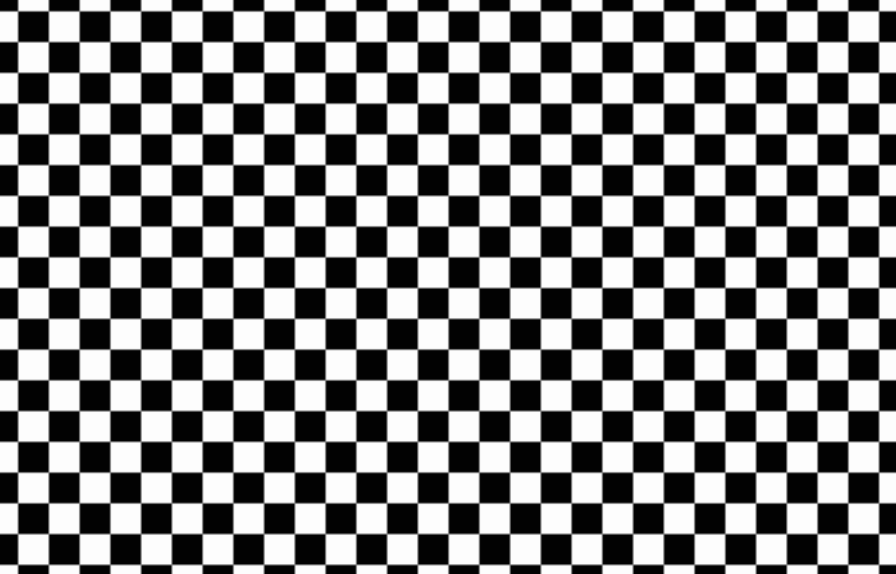
Give the GLSL for this pattern, as a Shadertoy shader.

```glsl
// Black and white checkerboard with slightly soft edges, cropped at the borders.

// Signed distance to the nearest cell border, positive in every other cell
vec2 stripeDistance(vec2 p) {
    return 0.5 - abs(mod(p + 0.5, 2.0) - 1.0);
}

void mainImage(out vec4 fragColor, in vec2 fragCoord) {
    // Cell units, measured from the top left
    float cellsAcross = 29.14;
    float pixel = cellsAcross / iResolution.x;
    vec2 fromTop = vec2(fragCoord.x, iResolution.y - fragCoord.y);
    vec2 p = fromTop * pixel - vec2(0.59, 0.37);

    // Soft stripes on each axis; their product alternates the cells
    float halfEdge = max(0.04, 0.5 * pixel);
    vec2 stripe = clamp(stripeDistance(p) / halfEdge, -1.0, 1.0);
    float ink = 0.5 + 0.5 * stripe.x * stripe.y;

    fragColor = vec4(vec3(mix(0.993, 0.007, ink)), 1.0);
}
```
